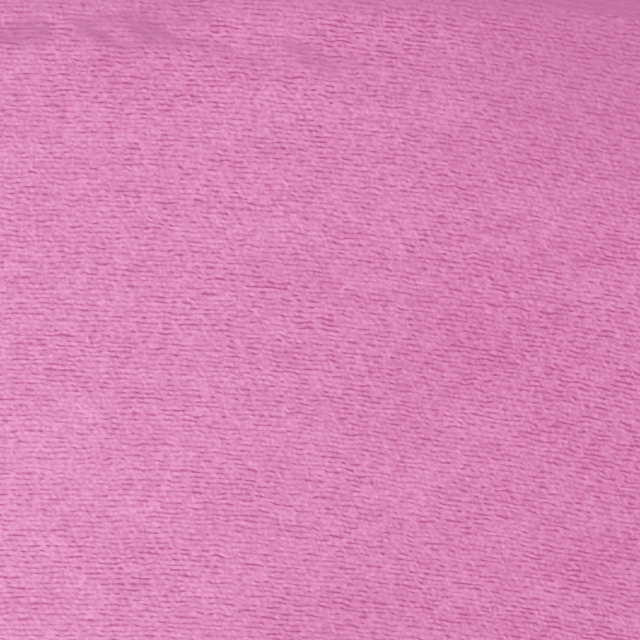
Write a three.js fragment shader that draws this texture.

```glsl
// Draws soft pink crepe cloth: fine broken weave rows, a shallow fold and a hemmed corner.
varying vec2 vUv;

const float TAU = 6.28319;
const float ROWS = 124.0;      // weft rows per canvas
const float STITCHES = 135.0;  // stitches along one row
const vec3 DEEP_PINK = vec3(0.772, 0.405, 0.604);
const vec3 PALE_PINK = vec3(0.905, 0.602, 0.786);
const vec3 SHADOW_PINK = vec3(0.755, 0.440, 0.625);

float hash(vec2 p) {
  vec3 q = fract(vec3(p.xyx) * 0.1031);
  q += dot(q, q.yzx + 33.33);
  return fract((q.x + q.y) * q.z);
}

float noise(vec2 p) {
  vec2 cell = floor(p);
  vec2 f = fract(p);
  f = f * f * (3.0 - 2.0 * f);
  float low = mix(hash(cell), hash(cell + vec2(1.0, 0.0)), f.x);
  float high = mix(hash(cell + vec2(0.0, 1.0)), hash(cell + vec2(1.0, 1.0)), f.x);
  return mix(low, high, f.y);
}

float softNoise(vec2 p) {
  float sum = 0.0;
  float weight = 0.5;
  for (int i = 0; i < 3; i++) {
    sum += weight * noise(p);
    p = p * 2.03 + 17.7;
    weight *= 0.5;
  }
  return sum / 0.875;
}

float bell(float x, float width) {
  return exp(-x * x / (width * width));
}

// Height of the cloth rows: level at the left, falling to the right.
float drape(vec2 p) {
  float sag = 0.01 * p.x + 0.085 * p.x * p.x;
  float wave = 0.016 * (softNoise(p * vec2(3.0, 4.0) + 5.0) - 0.5);
  float jitter = 0.0045 * (noise(p * vec2(62.0, 75.0)) - 0.5);
  return p.y + sag + wave + jitter;
}

// Tone of the weave, 0 in the gaps to 1 on the raised threads.
float weave(vec2 p, float height) {
  float v = height * ROWS;
  float row = floor(v);
  float across = fract(v) - 0.5;
  float along = p.x * STITCHES + hash(vec2(row, 7.0)) * 9.0 + across * 0.8;

  float seam = 0.5 + 0.5 * cos(TAU * across);
  seam *= seam;
  float gap = smoothstep(0.25, 0.95, noise(vec2(along, row * 3.0 + 0.5)));
  float patches = mix(0.5, 1.5, softNoise(p * vec2(9.0, 16.0)));

  // Slanted bumps of single stitches, then twist and loose fibre.
  float bump = cos(TAU * (p.x * 92.0 + 0.35 * v + 1.5 * noise(p * 45.0)));
  float twist = noise(vec2(p.x * 175.0 + v * 0.9, v * 1.9));
  float fibre = noise(p * vec2(265.0, 285.0) + 41.0);
  return 0.77 - seam * (0.16 + 0.74 * gap * patches)
       + 0.06 * bump + 0.42 * (twist - 0.5) + 0.40 * (fibre - 0.5);
}

// Shade of the fold sweeping down from the upper left.
float foldShade(vec2 p) {
  float ridge = 0.952 - 0.55 * pow(max(p.x - 0.28, 0.0), 1.6);
  float crease = bell(p.y - ridge, 0.026) * (1.0 - smoothstep(0.38, 0.70, p.x));
  float crinkle = softNoise(vec2(p.x * 24.0 + p.y * 30.0, p.y * 40.0));
  float edge = smoothstep(0.965, 1.0, p.y) * 0.3;
  return crease * smoothstep(0.2, 0.85, crinkle) * 0.95 + edge;
}

// Raised ribs along the hem in the upper right corner.
float hemRibs(vec2 p) {
  float depth = p.y - 1.0 + 0.16 * (p.x - 0.82);
  float inside = smoothstep(-0.004, 0.004, depth) * smoothstep(0.80, 0.88, p.x);
  float rib = 0.5 + 0.5 * cos(TAU * depth * 85.0);
  return inside * rib;
}

// Broad light: brighter at the left, dimmer towards the right and top.
float broadLight(vec2 p) {
  float side = 0.11 - 0.25 * smoothstep(0.05, 1.0, p.x);
  float top = -0.08 * smoothstep(0.7, 1.0, p.y);
  float mottling = 0.18 * (softNoise(p * 4.0 + 11.0) - 0.5);
  float streaks = 0.14 * (noise(p * vec2(14.0, 34.0) + 3.0) - 0.5);
  return side + top + mottling + streaks;
}

void main() {
  float tone = weave(vUv, drape(vUv)) + broadLight(vUv);
  vec3 cloth = mix(DEEP_PINK, PALE_PINK, clamp(tone, -0.2, 1.2));

  float corner = 0.32 * smoothstep(0.45, 1.0, vUv.x) * smoothstep(0.55, 1.0, vUv.y);
  float shade = foldShade(vUv) + corner + 0.8 * hemRibs(vUv);
  cloth = mix(cloth, SHADOW_PINK, clamp(shade, 0.0, 0.85));
  gl_FragColor = vec4(cloth, 1.0);
}
```
